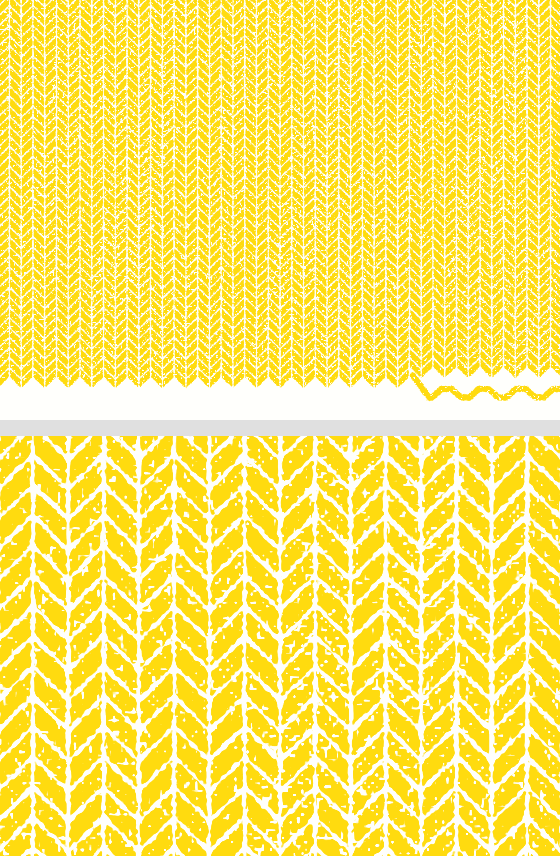
Top: the whole. Bottom: its middle third, enlarged.
Write a WebGL 2 fragment shader that draws this pattern.

```glsl
#version 300 es
precision highp float;

uniform vec2 u_resolution;
out vec4 fragColor;

// One unit is the width of one stitch column
const float COLUMNS = 47.6;
const float ROW = 0.855;             // vertical pitch of the rows
const float SLOPE = 0.98;            // rise of a stitch across its column
const vec2 GAP = vec2(0.115, 0.16);  // white space beside and between stitches
const float CORNER = 0.07;
const float HEM = 2.62;              // height of the lowest stitch tips
const float CUT_COLUMN = 11.0;       // from here on the last row is unravelled

const float YARN_RADIUS = 0.26;
const vec2 YARN_START = vec2(11.28, 3.78);
const vec2 YARN_DIP = vec2(12.71, 1.88);
const float WAVE_CREST = 14.16;
const float WAVE_PERIOD = 3.16;
const float WAVE_HIGH = 2.635;
const float WAVE_LOW = 1.92;

const float GRAIN = 9.0;             // grain cells per unit
const float ROUGHNESS = 0.09;
const vec2 SPECK_RANGE = vec2(0.77, 0.88);

const vec3 YELLOW = vec3(1.0, 0.86, 0.06);
const vec3 PAPER = vec3(1.0, 1.0, 0.99);

float hash(vec2 p) {
  return fract(sin(dot(p, vec2(12.9898, 78.233))) * 43758.5453);
}

float noise(vec2 p) {
  vec2 i = floor(p), f = fract(p);
  f = f * f * (3.0 - 2.0 * f);
  return mix(mix(hash(i), hash(i + vec2(1, 0)), f.x),
             mix(hash(i + vec2(0, 1)), hash(i + vec2(1, 1)), f.x), f.y);
}

float segment(vec2 p, vec2 a, vec2 b) {
  vec2 pa = p - a, ba = b - a;
  return length(pa - ba * clamp(dot(pa, ba) / dot(ba, ba), 0.0, 1.0));
}

float roundBox(vec2 p, vec2 halfSize, float r) {
  vec2 q = abs(p) - halfSize + r;
  return length(max(q, 0.0)) + min(max(q.x, q.y), 0.0) - r;
}

// Sheared stitches, mirrored in every second column
float knit(vec2 p) {
  float across = abs(mod(p.x + 1.0, 2.0) - 1.0);
  float along = (p.y - HEM - SLOPE * across) / ROW;
  float firstRow = step(CUT_COLUMN, p.x);
  if (along < firstRow) return 1.0;
  float lean = inversesqrt(1.0 + SLOPE * SLOPE);
  vec2 local = vec2(across - 0.5, (fract(along) - 0.5) * ROW * lean);
  vec2 halfSize = 0.5 * (vec2(1.0, ROW) - GAP) * vec2(1.0, lean);
  return roundBox(local, halfSize, CORNER);
}

// Loose end: one drop, then a flat-topped wave
float yarn(vec2 p) {
  float drop = segment(p, YARN_START, YARN_DIP);
  float x = abs(mod(p.x - WAVE_CREST + 0.5 * WAVE_PERIOD, WAVE_PERIOD)
                - 0.5 * WAVE_PERIOD);
  vec2 q = vec2(x, p.y);
  vec2 crestEnd = vec2(0.43, WAVE_HIGH);
  vec2 troughStart = vec2(1.23, WAVE_LOW);
  float wave = segment(q, vec2(0.0, WAVE_HIGH), crestEnd);
  wave = min(wave, segment(q, crestEnd, troughStart));
  wave = min(wave, segment(q, troughStart, vec2(0.5 * WAVE_PERIOD, WAVE_LOW)));
  wave = max(wave, YARN_DIP.x - p.x);
  return min(drop, wave) - YARN_RADIUS;
}

void main() {
  float pixel = COLUMNS / u_resolution.x;
  vec2 p = gl_FragCoord.xy * pixel;
  p.x -= 0.5 * COLUMNS;

  // Worn print: ragged edges and bare specks
  float ragged = (noise(p * GRAIN + 31.7) - 0.5) * ROUGHNESS;
  float speck = smoothstep(SPECK_RANGE.x, SPECK_RANGE.y, noise(p * GRAIN + 200.3));

  float d = min(knit(p), yarn(p)) + ragged;
  float ink = 1.0 - smoothstep(-0.6 * pixel, 0.6 * pixel, d);
  ink *= 1.0 - speck;

  fragColor = vec4(mix(PAPER, YELLOW, ink), 1.0);
}
```
